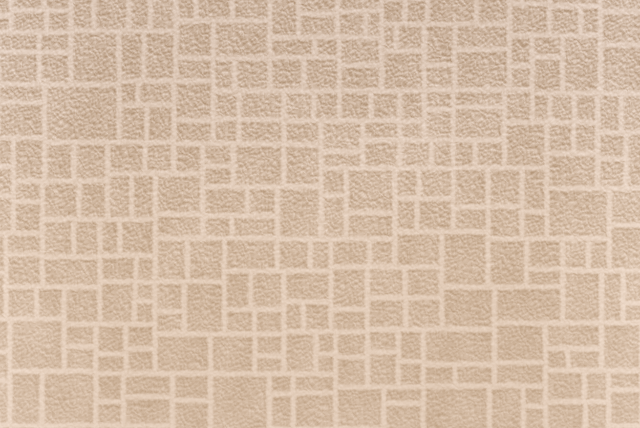
Give the GLSL for this texture, as a Shadertoy shader.

```glsl
// Embossed beige wallpaper: an irregular mosaic of grainy rectangles
// parted by pale ridges. Interlocking blocks are split at random, then
// toned by ridge, shadow, cellular grain relief and broad uneven light.

const vec3 MID_BEIGE = vec3(0.835, 0.742, 0.658);
const vec3 TONE_STEP = vec3(0.049, 0.058, 0.070);  // colour change per unit of tone
const vec3 COOL_TINT = vec3(-0.006, 0.002, 0.018);
const vec2 BLOCK_SIZE = vec2(0.128, 0.116);        // in canvas heights
const float BLOCK_JITTER = 0.31;
const float SPLIT_MIN = 0.080;                     // shortest side that may split
const float RIDGE_HALF = 0.0062;
const float RIDGE_SOFT = 0.0042;
const float RIDGE_TONE = 1.10;
const float TILE_TONE = -0.28;
const float SHADOW_TONE = 0.60;
const vec2 GRAIN_SCALE = vec2(112.0, 138.0);
const float GRAIN_TONE = 2.1;
const float BLOTCH_TONE = 0.75;

float hash(vec2 p) {
    vec3 q = fract(p.xyx * 0.1031);
    q += dot(q, q.yzx + 33.33);
    return fract((q.x + q.y) * q.z);
}

vec2 hash2(vec2 p) {
    return vec2(hash(p), hash(p + 71.7));
}

// Distance to the nearest scattered point
float cellular(vec2 p) {
    vec2 id = floor(p);
    float nearest = 4.0;
    for (int j = -1; j <= 1; j++)
    for (int i = -1; i <= 1; i++) {
        vec2 cell = id + vec2(i, j);
        vec2 away = cell + hash2(cell + 200.0) - p;
        nearest = min(nearest, dot(away, away));
    }
    return sqrt(nearest);
}

// Smooth wavering from layered sines, about -1 to 1
float waver(vec2 p) {
    float sum = 0.0, amp = 0.5;
    for (int i = 0; i < 4; i++) {
        sum += amp * sin(p.x + 1.7 * sin(p.y)) * cos(p.y + 1.3 * sin(0.8 * p.x));
        p = mat2(1.5, 1.1, -1.1, 1.5) * p + 2.3;
        amp *= 0.6;
    }
    return sum;
}

float lineShift(vec2 vertex) {
    return BLOCK_JITTER * (2.0 * hash(vertex + 50.0) - 1.0);
}

// Bounds (left, bottom, right, top) of an interlocking block
vec4 blockBounds(vec2 id) {
    float a = lineShift(id);
    float b = lineShift(id + vec2(1, 0));
    float c = lineShift(id + vec2(1, 1));
    float d = lineShift(id + vec2(0, 1));
    bool even = mod(id.x + id.y, 2.0) < 0.5;
    vec4 shift = even ? vec4(d, a, b, c) : vec4(a, b, c, d);
    return (vec4(id, id + 1.0) + shift) * BLOCK_SIZE.xyxy;
}

// Bounds of the tile holding p: find its block, then split it
vec4 tileBounds(vec2 p) {
    vec2 home = floor(p / BLOCK_SIZE), owner = home;
    vec4 box = blockBounds(home);
    for (int j = -1; j <= 1; j++)
    for (int i = -1; i <= 1; i++) {
        vec2 id = home + vec2(i, j);
        vec4 b = blockBounds(id);
        if (all(greaterThanEqual(p, b.xy)) && all(lessThan(p, b.zw))) {
            box = b;
            owner = id;
        }
    }
    vec2 seed = owner + 120.0;
    for (int k = 0; k < 2; k++) {
        vec2 size = box.zw - box.xy;
        vec2 dice = hash2(seed);
        bool across = size.x * (0.45 + dice.x) > size.y;
        float side = across ? size.x : size.y;
        if (side < SPLIT_MIN + 0.07 * dice.y) break;
        float part = mix(0.34, 0.66, hash(seed + 9.1));
        float cut = (across ? box.x : box.y) + part * side;
        bool upper = (across ? p.x : p.y) > cut;
        if (across) { if (upper) box.x = cut; else box.z = cut; }
        else        { if (upper) box.y = cut; else box.w = cut; }
        seed += upper ? vec2(31.3, 17.9) : vec2(13.7, 43.1);
    }
    return box;
}

void mainImage(out vec4 fragColor, in vec2 fragCoord) {
    vec2 uv = fragCoord / iResolution.xy;
    vec2 p = fragCoord / iResolution.y;

    // Slightly uneven embossed tiles
    vec2 bent = p + 0.0016 * vec2(waver(p * 38.0), waver(p.yx * 41.0 + 5.0));
    vec4 box = tileBounds(bent);
    vec2 low = bent - box.xy, high = box.zw - bent;
    float edge = min(min(low.x, low.y), min(high.x, high.y));
    edge += 0.0014 * waver(p * 130.0);
    float tile = smoothstep(RIDGE_HALF - RIDGE_SOFT, RIDGE_HALF + RIDGE_SOFT, edge);

    // Shadow under the upper ridge, fainter beside the right one
    float shadow = exp(-abs(high.y - 0.011) / 0.005) + 0.5 * exp(-abs(high.x - 0.010) / 0.005);
    shadow *= tile * (0.7 + 0.5 * waver(p * 24.0));

    // Grain lit from above, crisper toward the top
    vec2 g = p * GRAIN_SCALE + 0.5 * waver(p * 70.0);
    float grain = cellular(g + vec2(0.12, 0.40)) - cellular(g - vec2(0.12, 0.40));
    grain += 0.35 * (cellular(g * 0.55 + 40.0) - 0.5);
    float crisp = mix(0.65, 1.15, smoothstep(0.0, 0.9, uv.y)) * mix(0.45, 1.0, tile);

    // Worn blotches and broad light
    float blotch = 0.48 - cellular(p * vec2(15.0, 9.0) + 3.0 + 0.3 * waver(p * 20.0));
    float rim = smoothstep(0.30, 0.55, abs(uv.x - 0.5)) * (1.0 - 0.5 * uv.y);
    float light = 0.65 * rim - 0.35 * smoothstep(0.5, 1.0, uv.y) * (1.0 - rim) + 0.2 * waver(p * 4.0);

    float tone = mix(RIDGE_TONE, TILE_TONE, tile) - SHADOW_TONE * shadow;
    tone += GRAIN_TONE * crisp * grain - BLOTCH_TONE * blotch * tile + light;
    tone = clamp(tone, -2.6, 2.2);
    vec3 colour = MID_BEIGE + TONE_STEP * tone + COOL_TINT * (smoothstep(0.3, 1.0, uv.y) - 0.35);
    fragColor = vec4(colour, 1.0);
}
```
